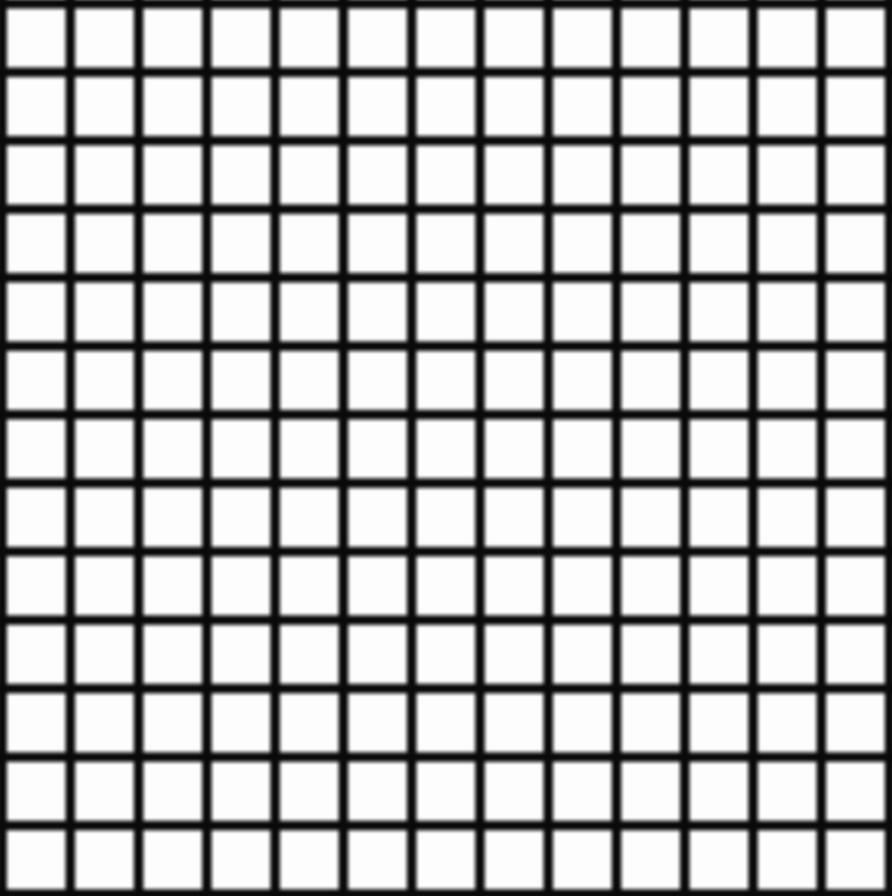
Write a WebGL 2 fragment shader that draws this pattern.

```glsl
#version 300 es
precision highp float;
// A square grid of soft black lines on white paper, thirteen cells each way.

uniform vec2 u_resolution;
out vec4 fragColor;

// Lengths are fractions of the canvas.
const vec2 PITCH = vec2(0.07654, 0.07643);       // line spacing
const vec2 FIRST_LINE = vec2(0.0023, 0.0022);    // centre of the left and bottom lines
const float HALF_WIDTH = 0.00537;                // line centre to mid-tone of its edge
const float SOFTNESS = 0.0044;                   // half the width of the blurred edge
const vec3 INK = vec3(0.04);
const vec3 PAPER = vec3(0.993);

// Distance to the nearest vertical (x) and horizontal (y) line, in canvas heights.
vec2 lineDistance(vec2 uv) {
    vec2 cell = (uv - FIRST_LINE) / PITCH;
    vec2 offset = abs(fract(cell + 0.5) - 0.5) * PITCH;
    return offset * u_resolution / u_resolution.y;
}

void main() {
    vec2 uv = gl_FragCoord.xy / u_resolution;

    // Blurred edges, never narrower than a pixel.
    float blur = max(SOFTNESS, 0.5 / u_resolution.y);
    vec2 clear = smoothstep(HALF_WIDTH - blur, HALF_WIDTH + blur, lineDistance(uv));

    // Both line families darken the paper.
    fragColor = vec4(mix(INK, PAPER, clear.x * clear.y), 1.0);
}
```
